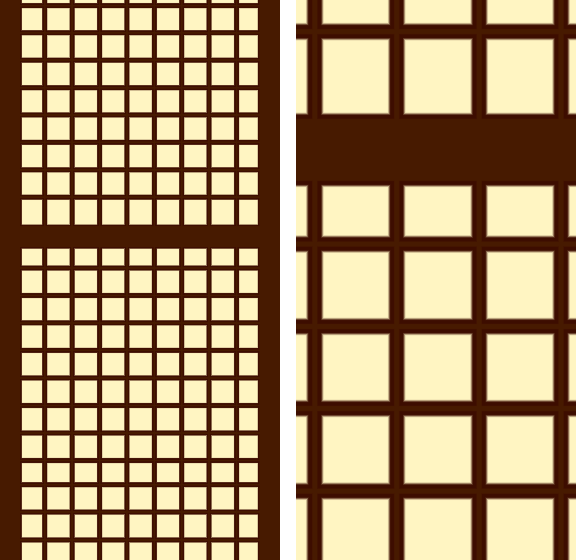
Left: the whole. Right: its middle third, enlarged.
Give the GLSL for this pattern, as a Shadertoy shader.

```glsl
// Cream window panes in a dark brown lattice with a broad middle rail.

const vec3 PANE = vec3(1.00, 0.96, 0.76);
const vec3 WOOD = vec3(0.28, 0.10, 0.00);
const vec3 WOOD_EDGE = vec3(0.24, 0.05, 0.00);

const float BAR_HALF = 0.0091;
const float BAR_JITTER = 0.0012;

float hash(float n) {
    return fract(sin(n * 127.1) * 43758.5453);
}

// Distance from the nearest of a finite run of bars, positive in the gaps
float barGap(float x, float firstBar, float pitch, float lastIndex, float seed) {
    float index = clamp(round((x - firstBar) / pitch), 0.0, lastIndex);
    float jitter = (hash(index + seed) - 0.5) * BAR_JITTER;
    return abs(x - firstBar - index * pitch - jitter) - BAR_HALF;
}

// Rows run in three groups, each with its own start and spacing
float rowGap(float y) {
    if (y < 0.845) return barGap(y, 0.0195, 0.0978, 7.0, 20.0);
    if (y < 1.6875) return barGap(y, 0.957, 0.0982, 7.0, 40.0);
    return barGap(y, 1.7305, 0.0987, 2.0, 60.0);
}

// Signed distance to the woodwork, positive inside a pane
float paneDistance(vec2 p) {
    float columns = barGap(p.x, 0.1602, 0.0978, 7.0, 0.0);
    float frame = 0.4213 - abs(p.x - 0.4994);
    float rail = abs(p.y - 0.8451) - 0.043;
    return min(min(columns, rowGap(p.y)), min(frame, rail));
}

void mainImage(out vec4 fragColor, in vec2 fragCoord) {
    // Canvas widths, measured down from the top left
    vec2 p = fragCoord / iResolution.xy * vec2(1.0, 2.0);
    p.y = 2.0 - p.y;

    float pixel = 1.0 / iResolution.x;
    float soft = max(0.0022, 0.7 * pixel);
    float d = paneDistance(p);

    // Darker line where the wood meets the panes
    vec3 color = mix(WOOD, WOOD_EDGE, smoothstep(-0.007, -0.005, d));
    color = mix(color, PANE, smoothstep(-soft, soft, d));
    fragColor = vec4(color, 1.0);
}
```
